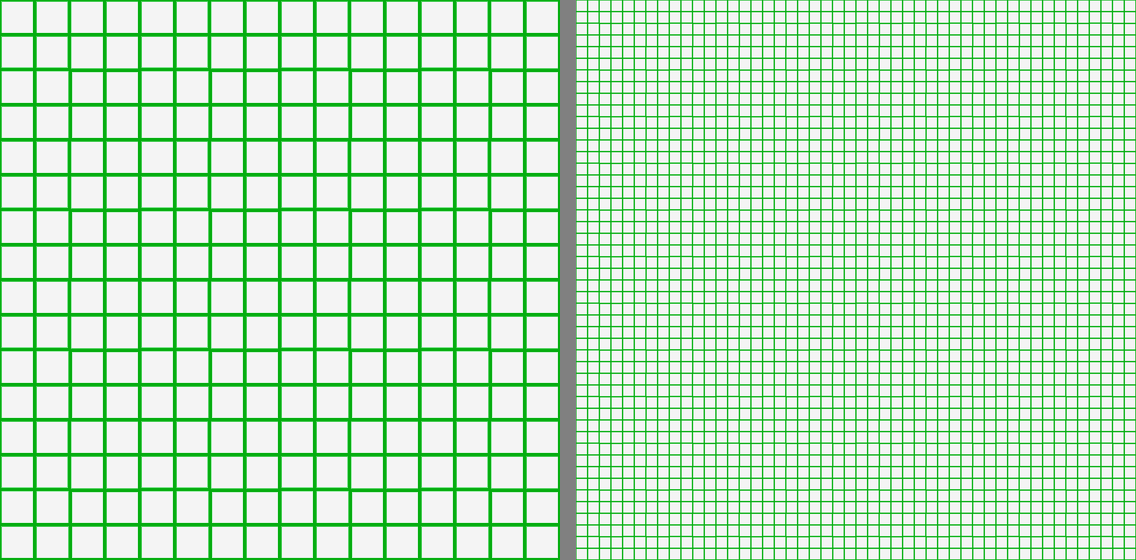
Left: one tile. Right: repeated 3 by 3.
A WebGL 1 fragment shader for this pattern:

```glsl
precision highp float;
// Square green ruled grid on pale grey paper, with soft fringes and slightly stepped lines.

uniform vec2 u_resolution;

const float CELLS = 16.0;          // repeats across and down
const float HALF_LINE = 0.048;     // widths are in units of one cell
const float FRINGE_END = 0.064;
const float HALO_END = 0.098;
const float STEP_SHIFT = 0.012;
const float LINE_BIAS = 0.005;

const vec3 PAPER = vec3(0.955);
const vec3 HALO = vec3(0.98, 0.96, 0.98);
const vec3 FRINGE = vec3(0.56, 0.92, 0.62);
const vec3 LINE = vec3(0.02, 0.68, 0.06);

// Every fourth line, starting at the second, steps sideways on alternate pairs of cells.
float lineShift(float lineIndex, float along) {
  float isStepped = 1.0 - step(0.5, abs(mod(lineIndex, 4.0) - 2.0));
  float pairParity = mod(floor(along * 0.5), 2.0);
  return isStepped * STEP_SHIFT * (2.0 * pairParity - 1.0);
}

// Distance to the nearest line, measured across it.
float lineDistance(float across, float along) {
  float lineIndex = floor(across + 0.5);
  return abs(across - lineIndex - lineShift(lineIndex, along));
}

float softEdge(float edge, float dist, float soft) {
  return smoothstep(edge - soft, edge + soft, dist);
}

// Colour bands from the line core outwards to the paper.
vec3 inkColour(float dist, float soft) {
  vec3 colour = mix(LINE, FRINGE, softEdge(HALF_LINE, dist, soft));
  colour = mix(colour, HALO, softEdge(FRINGE_END, dist, soft));
  return mix(colour, PAPER, softEdge(HALO_END, dist, soft));
}

void main() {
  vec2 uv = gl_FragCoord.xy / u_resolution;
  vec2 grid = vec2(uv.x, 1.0 - uv.y) * CELLS + LINE_BIAS;
  float pixel = CELLS / min(u_resolution.x, u_resolution.y);
  float soft = max(0.35 * pixel, 0.008);

  float dist = min(lineDistance(grid.x, grid.y), lineDistance(grid.y, grid.x));
  gl_FragColor = vec4(inkColour(dist, soft), 1.0);
}
```
